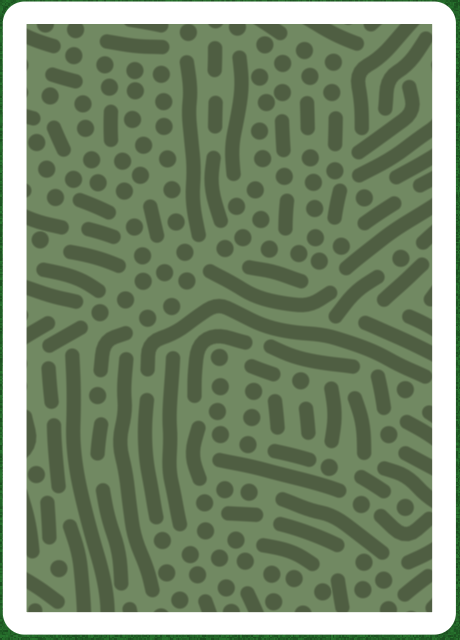
Reproduce this pattern procedurally as a Shadertoy shader.

```glsl
// A rounded white card on green felt, with a panel of short worms and dots.
// Nodes of a warped triangular lattice are chained along regional directions;
// each chain is drawn as smooth Bezier strokes, and unchained nodes as dots.

const mat2 LATTICE = mat2(1.0, 0.0, 0.5, 0.8660);
const int NONE = 3;

float hash(vec2 p) {
    vec3 q = fract(vec3(p.xyx) * 0.1031);
    q += dot(q, q.yzx + 33.33);
    return fract((q.x + q.y) * q.z);
}

float roundedBox(vec2 p, vec2 halfSize, float radius) {
    vec2 d = abs(p) - halfSize + radius;
    return length(max(d, 0.0)) + min(max(d.x, d.y), 0.0) - radius;
}

// Distance from the origin to a segment
float segment(vec2 a, vec2 b) {
    vec2 ab = b - a;
    float t = clamp(-dot(a, ab) / max(dot(ab, ab), 1e-6), 0.0, 1.0);
    return length(a + ab * t);
}

// Distance from the origin to a quadratic curve
float bezier(vec2 a, vec2 b, vec2 c) {
    float d = 1e3;
    vec2 last = a;
    for (int i = 1; i <= 5; i++) {
        float t = float(i) / 5.0;
        vec2 next = mix(mix(a, b, t), mix(b, c, t), t);
        d = min(d, segment(last, next));
        last = next;
    }
    return d;
}

// Lattice steps at 0, 60 and 120 degrees
vec2 stepAlong(int dir) {
    return dir == 0 ? vec2(1.0, 0.0) : dir == 1 ? vec2(0.0, 1.0) : vec2(-1.0, 1.0);
}

vec2 nodePosition(vec2 n) {
    vec2 jitter = vec2(hash(n + 17.0), hash(n + 53.0)) - 0.5;
    return LATTICE * n + 0.28 * jitter;
}

// Direction in which a node sends its chain, shared across a wavy region;
// only regions of even parity may hold dots, so that dot clusters stay small
int exitDir(vec2 n) {
    vec2 region = floor(n / 3.4 + 0.4 * sin(n.yx * 0.9 + vec2(0.0, 2.0)));
    bool even = mod(region.x + region.y, 2.0) < 0.5;
    if (even && hash(region + 7.0) < 0.45) return NONE;
    return int(hash(region + 91.0) * 3.0);
}

// Direction from which a node is entered: straight if possible, else a 60 degree turn
int entryDir(vec2 n) {
    int dir = exitDir(n);
    if (dir == NONE || hash(n + 131.0) < 0.21) return NONE;
    for (int i = 0; i < 3; i++) {
        int c = dir + (i == 0 ? 0 : i == 1 ? -1 : 1);
        if (c >= 0 && c < NONE && exitDir(n - stepAlong(c)) == c) return c;
    }
    return NONE;
}

// unwarp undoes the local stretch of the lattice, which keeps dots round
float wormsAndDots(vec2 q, mat2 unwarp) {
    vec2 base = floor(vec2(q.x - q.y * 0.57735, q.y * 1.1547));
    float d = 1e3;
    for (int j = -1; j <= 2; j++)
    for (int i = -1; i <= 2; i++) {
        vec2 n = base + vec2(i, j);
        vec2 here = nodePosition(n), start = here, end = here;
        int entry = entryDir(n), leave = exitDir(n);
        bool entered = entry != NONE;
        bool left = leave != NONE && entryDir(n + stepAlong(leave)) == leave;
        if (entered) start = 0.5 * (here + nodePosition(n - stepAlong(entry)));
        if (left) end = 0.5 * (here + nodePosition(n + stepAlong(leave)));
        float radius = entered || left ? 0.255 : 0.305;
        d = min(d, bezier(unwarp * (start - q), unwarp * (here - q), unwarp * (end - q)) - radius);
    }
    return d;
}

void mainImage(out vec4 fragColor, in vec2 fragCoord) {
    vec2 p = fragCoord / iResolution.y;
    float pixel = 1.0 / iResolution.y;
    vec2 c = p - vec2(0.5 * iResolution.x / iResolution.y - 0.001, 0.503);

    // Felt
    float grain = hash(floor(p * 400.0)) - 0.5;
    vec3 color = vec3(0.13, 0.38, 0.15) * (1.0 + 0.4 * grain);

    // Card
    float card = roundedBox(c, vec2(0.354, 0.4946), 0.034);
    color = mix(color, vec3(1.0), clamp(0.5 - card / pixel, 0.0, 1.0));

    // Patterned panel: turn and bend the lattice so that strokes run every way
    vec2 q = mat2(0.92, 0.39, -0.39, 0.92) * c * 22.8 + 60.0;
    vec2 phase = q.yx * 0.6 + vec2(0.6, 3.1);
    vec2 shear = 0.2 * cos(phase);
    mat2 unwarp = inverse(mat2(1.0, shear.y, shear.x, 1.0));
    q += 0.333 * sin(phase);
    vec3 sage = vec3(0.445, 0.536, 0.384), moss = vec3(0.31, 0.37, 0.26);
    vec3 pattern = mix(moss, sage, smoothstep(-0.05, 0.05, wormsAndDots(q, unwarp)));
    float panel = roundedBox(c, vec2(0.3169, 0.4595), 0.001);
    color = mix(color, pattern, clamp(0.5 - panel / pixel, 0.0, 1.0));

    fragColor = vec4(color, 1.0);
}
```
